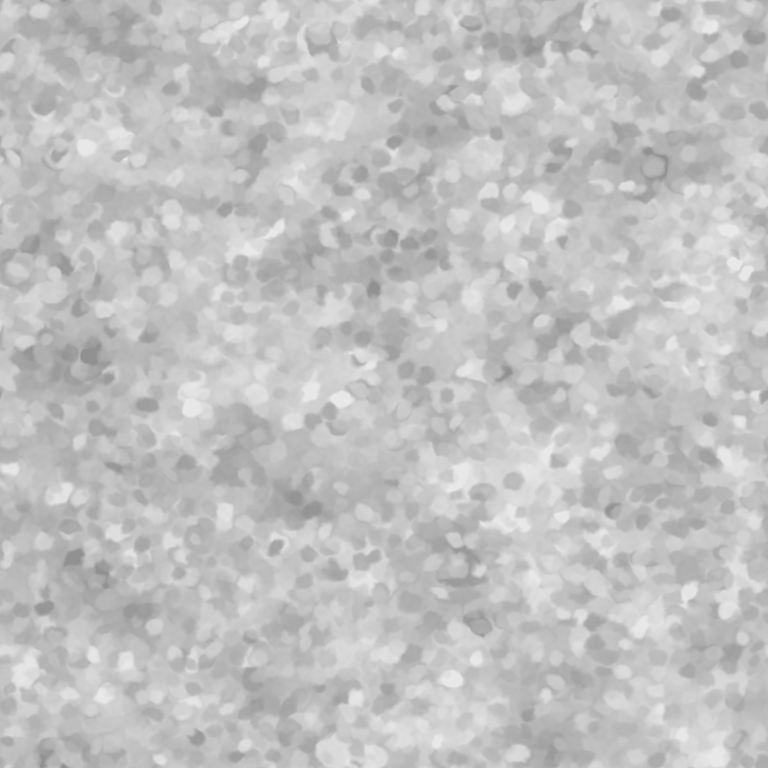
Write a Shadertoy shader that draws this texture.

```glsl
// Seamless pale grey mottled stone: overlapping soft-edged grains of mixed size.
#define MEAN_GREY 0.757
#define GRAIN_CONTRAST 0.185
#define PATCH_CONTRAST 0.14
#define COARSEST_GRID 14.0
#define GRID_STEP 8.0
#define LAYERS 5
#define GRAIN_SHARE 0.75
#define EDGE_WIDTH 0.0035
#define EDGE_WOBBLE 0.0045
#define FINE_MOTTLE 0.018

const float TAU = 6.28318;

// Integer hash: three random values in 0..1 for a cell and a seed
vec3 hash3(vec2 cell, float seed) {
    uvec3 v = uvec3(ivec3(cell, seed)) * 1664525u + 1013904223u;
    v.x += v.y * v.z; v.y += v.z * v.x; v.z += v.x * v.y;
    v ^= v >> 16u;
    v.x += v.y * v.z; v.y += v.z * v.x; v.z += v.x * v.y;
    return vec3(v >> 8u) / 16777216.0;
}

float cornerSlope(vec2 cell, vec2 offset, vec2 period, float seed) {
    float angle = TAU * hash3(mod(cell, period), seed).x;
    return dot(vec2(cos(angle), sin(angle)), offset);
}

// Gradient noise that wraps after a whole number of cells
float gradientNoise(vec2 uv, vec2 period, float seed) {
    vec2 p = uv * period;
    vec2 i = floor(p), f = fract(p);
    vec2 w = f * f * f * (f * (f * 6.0 - 15.0) + 10.0);
    vec2 e = vec2(1.0, 0.0);
    float low = mix(cornerSlope(i, f, period, seed),
                    cornerSlope(i + e.xy, f - e.xy, period, seed), w.x);
    float high = mix(cornerSlope(i + e.yx, f - e.yx, period, seed),
                     cornerSlope(i + e.xx, f - e.xx, period, seed), w.x);
    return mix(low, high, w.y);
}

// Broad light and dark patches, a little wider than tall
float patches(vec2 uv) {
    return gradientNoise(uv, vec2(5.0, 7.0), 1.0)
         + 0.7 * gradientNoise(uv, vec2(11.0, 16.0), 2.0);
}

// Paints one layer of jittered elliptical grains over the given grey
float paintGrains(float grey, vec2 uv, float grid, float seed) {
    vec2 home = floor(uv * grid);
    for (int y = -1; y <= 1; y++)
    for (int x = -1; x <= 1; x++) {
        vec2 cell = home + vec2(x, y);
        vec2 id = mod(cell, grid);
        vec3 place = hash3(id, seed);
        vec3 tone = hash3(id, seed + 1.0);
        vec3 form = hash3(id, seed + 2.0);
        if (form.z > GRAIN_SHARE) continue;

        vec2 center = (cell + 0.15 + 0.7 * place.xy) / grid;
        float radius = mix(0.34, 0.56, place.z) / grid;
        float stretch = mix(1.0, 1.32, form.x);
        float angle = (form.y - 0.5) * 2.4;
        float c = cos(angle), s = sin(angle);
        vec2 q = mat2(c, -s, s, c) * (uv - center) / vec2(stretch, 1.0 / stretch);

        float edge = length(q) - radius;
        float cover = 1.0 - smoothstep(-EDGE_WIDTH, EDGE_WIDTH, edge);
        if (cover <= 0.0) continue;
        float grainGrey = MEAN_GREY + PATCH_CONTRAST * patches(center)
                        + GRAIN_CONTRAST * (tone.x + tone.y - 1.0);
        grey = mix(grey, grainGrey, cover * mix(0.35, 0.95, tone.z));
    }
    return grey;
}

void mainImage(out vec4 fragColor, in vec2 fragCoord) {
    vec2 uv = fragCoord / iResolution.xy;

    // Ragged grain outlines
    vec2 wobble = vec2(gradientNoise(uv, vec2(60.0), 3.0),
                       gradientNoise(uv, vec2(60.0), 4.0));
    wobble += 0.4 * vec2(gradientNoise(uv, vec2(150.0), 5.0),
                         gradientNoise(uv, vec2(150.0), 6.0));
    vec2 p = uv + EDGE_WOBBLE * wobble;

    // Coarse grains first, finer ones on top
    float grey = MEAN_GREY + PATCH_CONTRAST * patches(p);
    for (int i = 0; i < LAYERS; i++) {
        float grid = COARSEST_GRID + GRID_STEP * float(i);
        grey = paintGrains(grey, p, grid, 10.0 + 5.0 * float(i));
    }

    // Faint cloudiness inside the grains
    grey += FINE_MOTTLE * (gradientNoise(uv, vec2(90.0), 7.0)
                         + 0.6 * gradientNoise(uv, vec2(180.0), 8.0));

    fragColor = vec4(vec3(clamp(grey, 0.57, 0.91)), 1.0);
}
```
